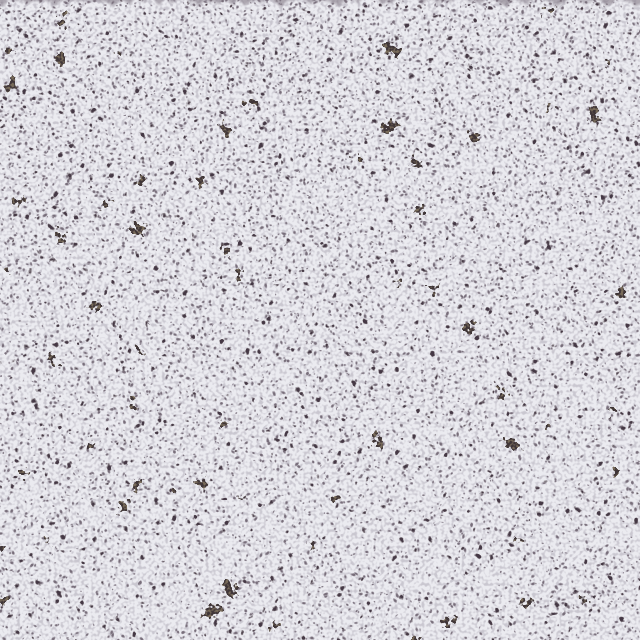
Give the GLSL for this texture, as a WebGL 1 fragment shader.

```glsl
precision highp float;
// Pale lilac ground with fine mottling, dusted with dark specks and brown clumps.
// Jittered cell grids scatter three sizes of speck, gradient noise roughens
// their outlines, and the density thins out toward the bottom.

uniform vec2 u_resolution;

const vec3 PAPER       = vec3(0.922, 0.922, 0.942);
const vec3 PAPER_SHADE = vec3(0.790, 0.780, 0.815);
const vec3 FINE_COLOR  = vec3(0.470, 0.430, 0.480);
const vec3 SPECK_DARK  = vec3(0.270, 0.220, 0.270);
const vec3 SPECK_LIGHT = vec3(0.420, 0.380, 0.410);
const vec3 CLUMP_DARK  = vec3(0.250, 0.210, 0.220);
const vec3 CLUMP_BROWN = vec3(0.470, 0.420, 0.350);

const float GRAIN_SCALE = 190.0;  // noise cells across the canvas
const float FINE_CELLS  = 112.0;  // speck grids, cells across the canvas
const float SPECK_CELLS = 60.0;
const float CLUMP_CELLS = 17.0;
const vec2 FINE_RADIUS  = vec2(0.0008, 0.0024);  // smallest, largest
const vec2 SPECK_RADIUS = vec2(0.0014, 0.0037);
const vec2 CLUMP_RADIUS = vec2(0.0020, 0.0095);
const vec2 DENSITY_RANGE = vec2(0.62, 0.90);     // bottom, top
const float PATCHINESS    = 0.14;
const float EDGE_SOFTNESS = 0.0015;
const float HALO_WIDTH    = 0.0045;
const float HALO_STRENGTH = 0.55;
const float FRINGE_STRENGTH = 0.55;

vec3 hash3(vec2 cell) {
  vec3 h = fract(cell.xyx * vec3(0.1031, 0.1030, 0.0973));
  h += dot(h, h.yxz + 33.33);
  return fract((h.xxy + h.yzz) * h.zyx);
}

float cornerSlope(vec2 cell, vec2 offset) {
  float angle = 6.28318 * hash3(cell + 17.0).x;
  return dot(vec2(cos(angle), sin(angle)), offset);
}

float gradientNoise(vec2 p) {
  vec2 i = floor(p);
  vec2 f = p - i;
  vec2 u = f * f * f * (f * (f * 6.0 - 15.0) + 10.0);
  vec2 e = vec2(1.0, 0.0);
  float low  = mix(cornerSlope(i, f), cornerSlope(i + e, f - e), u.x);
  float high = mix(cornerSlope(i + e.yx, f - e.yx), cornerSlope(i + 1.0, f - 1.0), u.x);
  return mix(low, high, u.y);
}

// Distance to the nearest of the randomly sized, turned and stretched ovals.
float speckDistance(vec2 p, float cells, float chance, vec2 radiusRange, float seed) {
  vec2 home = floor(p * cells);
  float nearest = 1.0;
  for (int y = -1; y <= 1; y++) {
    for (int x = -1; x <= 1; x++) {
      vec2 cell = home + vec2(float(x), float(y));
      vec3 place = hash3(cell + seed);
      vec3 form = hash3(cell + seed + 71.0);
      vec2 q = p - (cell + place.xy) / cells;
      float angle = 3.14159 * form.x;
      float c = cos(angle);
      float s = sin(angle);
      q = vec2(c * q.x + s * q.y, c * q.y - s * q.x);
      q *= vec2(mix(0.65, 1.0, form.y), 1.15);
      float radius = mix(radiusRange.x, radiusRange.y, form.z * form.z * 0.6 + form.z * 0.4);
      float d = length(q) - radius;
      nearest = min(nearest, place.z < chance ? d : 1.0);
    }
  }
  return nearest;
}

float coverage(float d) {
  float soft = max(EDGE_SOFTNESS, 0.7 / u_resolution.y);
  return 1.0 - smoothstep(-soft, soft, d);
}

void main() {
  vec2 p = gl_FragCoord.xy / u_resolution.y;

  // Density: fuller at the top, slightly patchy throughout
  float patches = gradientNoise(p * 5.0 + 3.0) + 0.5 * gradientNoise(p * 13.0);
  float density = mix(DENSITY_RANGE.x, DENSITY_RANGE.y, smoothstep(0.05, 0.95, p.y));
  density = clamp(density + PATCHINESS * patches, 0.2, 1.0);

  // Mottled ground
  float grain = gradientNoise(p * GRAIN_SCALE) + 0.3 * gradientNoise(p * GRAIN_SCALE * 0.63 + 9.0);
  vec3 color = mix(PAPER, PAPER_SHADE, smoothstep(-0.20, 0.52, grain));

  // Rough outlines of the three speck sizes
  float rough = gradientNoise(p * 230.0 + 31.0);
  float ragged = gradientNoise(p * 120.0 + 57.0);
  float fine = speckDistance(p, FINE_CELLS, 0.82 * density, FINE_RADIUS, 5.0) + 0.0010 * rough;
  float speck = speckDistance(p, SPECK_CELLS, 0.36 * density, SPECK_RADIUS, 211.0)
              + 0.0022 * rough + 0.0022 * ragged;
  float clump = speckDistance(p, CLUMP_CELLS, 0.22 * density, CLUMP_RADIUS, 433.0)
              + 0.0160 * ragged + 0.0050 * rough;

  // Light rims, then specks from small to large
  float rim = 1.0 - smoothstep(0.0, HALO_WIDTH, min(speck, clump));
  color = mix(color, PAPER, HALO_STRENGTH * rim);
  color = mix(color, FINE_COLOR, coverage(fine));
  vec3 speckColor = mix(SPECK_DARK, SPECK_LIGHT, smoothstep(-0.0020, 0.0, speck));
  color = mix(color, speckColor, coverage(speck));
  vec3 clumpColor = mix(CLUMP_DARK, CLUMP_BROWN, smoothstep(-0.15, 0.45, rough - 0.4 * ragged));
  color = mix(color, clumpColor, coverage(clump));

  // Thin, broken grey fringe along the top
  float fringe = p.y + 0.016 * gradientNoise(vec2(p.x * 65.0, 4.5 + p.y * 20.0));
  color = mix(color, FINE_COLOR, FRINGE_STRENGTH * smoothstep(0.993, 1.004, fringe));

  gl_FragColor = vec4(color, 1.0);
}
```
